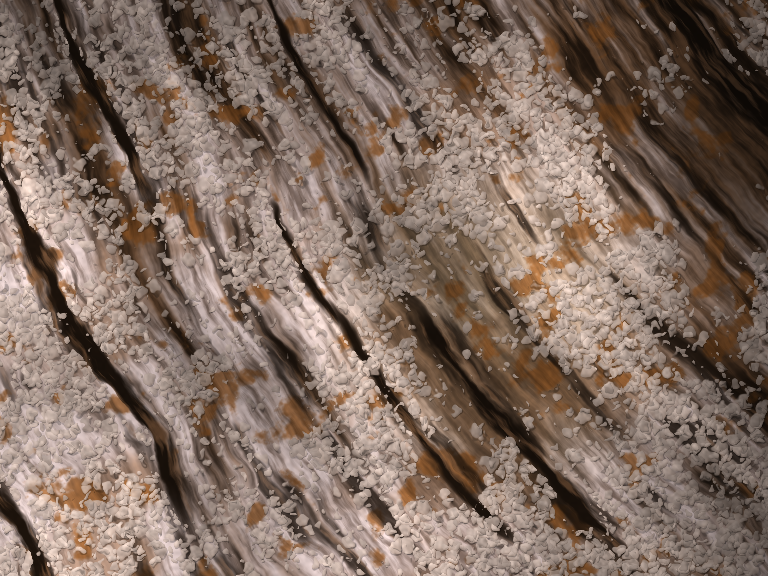
Write a Shadertoy shader that draws this texture.

```glsl
const vec3 DARK = vec3(0.12, 0.08, 0.05);
const vec3 BROWN = vec3(0.40, 0.28, 0.19);
const vec3 GREY = vec3(0.44, 0.37, 0.34);
const vec3 PINK_WHITE = vec3(0.76, 0.69, 0.68);
const vec3 TAN = vec3(0.62, 0.52, 0.41);
const vec3 RUST = vec3(0.46, 0.27, 0.11);
const vec3 SALT_SHADE = vec3(0.43, 0.36, 0.32);
const vec3 SALT_LIGHT = vec3(0.81, 0.74, 0.70);
const vec3 LIGHT = vec3(-0.30, 0.52, 0.80);

// Crack centre, half length, half width
const vec4 CRACKS[8] = vec4[8](
    vec4(0.14, 0.43, 0.42, 0.027), vec4(0.90, 0.24, 0.31, 0.020),
    vec4(0.73, 0.26, 0.28, 0.012), vec4(1.24, 0.92, 0.28, 0.065),
    vec4(0.15, 0.86, 0.26, 0.020), vec4(0.53, 0.87, 0.22, 0.008),
    vec4(0.03, 0.05, 0.18, 0.024), vec4(0.53, 0.54, 0.13, 0.008));

float hash(vec2 p) {
    vec3 h = fract(p.xyx * 0.1031);
    h += dot(h, h.yzx + 33.33);
    return fract((h.x + h.y) * h.z);
}

float noise(vec2 p) {
    vec2 i = floor(p), f = fract(p);
    f = f * f * (3.0 - 2.0 * f);
    return mix(mix(hash(i), hash(i + vec2(1, 0)), f.x),
               mix(hash(i + vec2(0, 1)), hash(i + vec2(1, 1)), f.x), f.y);
}

float fbm(vec2 p) {
    float sum = 0.0, amp = 0.5;
    for (int i = 0; i < 5; i++) {
        sum += amp * noise(p);
        p = mat2(1.62, 1.18, -1.18, 1.62) * p + 7.3;
        amp *= 0.5;
    }
    return sum;
}

// Same sum without rotation, so stretched fibres stay parallel
float fibre(vec2 q, vec2 scale) {
    float sum = 0.0, amp = 0.5;
    q = q * scale + 40.0;
    for (int i = 0; i < 4; i++) {
        sum += amp * noise(q);
        q = q * 2.03 + 11.7;
        amp *= 0.5;
    }
    return sum;
}

// Gently bent wood direction: x across the fibres, y along them
vec2 flow(vec2 p) {
    float bend = 0.3 * (p.x - 0.6) * (p.y - 0.5);
    return vec2(0.84 * p.x + 0.54 * p.y + bend, 0.54 * p.x - 0.84 * p.y);
}

float cracks(vec2 q) {
    float mask = 0.0;
    float ragged = fibre(q, vec2(60, 14));
    for (int i = 0; i < 8; i++) {
        vec4 c = CRACKS[i];
        vec2 d = q - flow(c.xy);
        float taper = sqrt(max(0.0, 1.0 - d.y * d.y / (c.z * c.z)));
        float width = c.w * taper * max(0.1, 3.6 * ragged - 0.75);
        float edge = 1.0 - smoothstep(0.3 * width, width + 0.006, abs(d.x));
        mask = max(mask, edge * smoothstep(0.0, 0.7, taper));
    }
    return mask;
}

// Rounded salt crystals: xy slope, z coverage, w random tone
vec4 grains(vec2 p, float size, float density) {
    p /= size;
    vec2 cell = floor(p), slope = vec2(0);
    float best = 0.0, tone = 0.0;
    for (int y = -1; y <= 1; y++)
    for (int x = -1; x <= 1; x++) {
        vec2 id = cell + vec2(x, y);
        float rnd = hash(id + 5.1);
        vec2 centre = id + vec2(hash(id + 17.3), hash(id + 61.7));
        float keep = smoothstep(rnd - 0.12, rnd + 0.12, density);
        float radius = max(0.01, mix(0.38, 0.70, hash(id + 91.9)) * keep);
        vec2 d = (p - centre) / radius;
        float height = radius * (1.0 - dot(d, d));
        if (height > best) {
            best = height;
            slope = d;
            tone = hash(id + 33.1);
        }
    }
    return vec4(slope, smoothstep(0.0, 0.24, best), tone);
}

void mainImage(out vec4 fragColor, in vec2 fragCoord) {
    vec2 p = fragCoord / iResolution.y;
    vec2 q = flow(p);
    q.x += 0.07 * (fbm(p * 4.0) - 0.5) + 0.008 * (fbm(p * 28.0) - 0.5);

    // Weathered wood under a streaked mineral film
    float broad = fibre(q, vec2(8, 1.8));
    float fine = fibre(q, vec2(42, 5));
    float hair = fibre(q, vec2(100, 15));
    float pale = 1.0 - smoothstep(0.1, 0.8, length(p - vec2(0.05, 0.2)));
    float bare = smoothstep(1.40, 1.95, p.x + 0.75 * p.y);
    float film = smoothstep(0.30, 0.54, 0.5 * (broad + fine) + 0.12 * pale - 0.08 * bare);
    vec3 wood = mix(DARK, BROWN, smoothstep(0.25, 0.58, 0.5 * (fine + hair)));
    vec3 coat = mix(GREY, PINK_WHITE, smoothstep(0.2, 0.68, hair + 0.15 * pale));
    vec3 col = mix(wood, coat, film);

    // Tan, brown and rust stains
    float stain = 1.0 - smoothstep(0.1, 0.4, length(p - vec2(0.87, 0.45)));
    col = mix(col, TAN * (0.75 + 0.5 * hair), 0.6 * stain);
    float warm = smoothstep(0.50, 0.70, fbm(p * 5.0 + 4.0));
    col = mix(col, BROWN * (0.6 + 0.8 * hair), 0.6 * warm);
    float rust = smoothstep(0.60, 0.72, fbm(p * 20.0 + 9.0) + 0.06 * warm);
    col = mix(col, RUST * (0.6 + 0.8 * hair), 0.75 * rust);

    // Cracks and narrow splits
    float split = 1.0 - smoothstep(0.22, 0.36, fibre(q + 3.0, vec2(26, 4)));
    float crack = cracks(q);
    vec3 pit = mix(DARK * 0.7, BROWN * 0.8, smoothstep(0.45, 0.72, hair));
    col = mix(col, pit, max(crack, 0.75 * split));

    // Soft crystal crust, coarse to fine, each with a faint cast shadow
    vec2 warp = vec2(noise(p * 95.0), noise(p * 95.0 + 31.0)) - 0.5;
    vec2 g = p + 0.012 * warp;
    float cluster = smoothstep(0.34, 0.66, 0.65 * fbm(p * 9.0 + 21.0) + 0.35 * broad);
    float density = 0.08 + 0.66 * cluster - 0.55 * crack - 0.22 * bare - 0.2 * rust;
    float size = 0.023;
    for (int i = 0; i < 3; i++) {
        vec2 at = g + float(i) * 3.7;
        float shadow = grains(at + LIGHT.xy * size * 0.35, size, density).z;
        vec4 grain = grains(at, size, density);
        float lit = clamp(0.72 + 0.42 * dot(grain.xy, LIGHT.xy) - 0.22 * dot(grain.xy, grain.xy), 0.0, 1.0);
        vec3 salt = mix(SALT_SHADE, SALT_LIGHT, lit) * (0.86 + 0.18 * grain.w);
        salt *= 0.92 + 0.16 * noise(p * 190.0);
        col *= 1.0 - 0.24 * shadow * (1.0 - grain.z);
        col = mix(col, salt, 0.80 * grain.z);
        size *= 0.66;
    }

    // Uneven lamp light, broad streaks and fine roughness
    col *= 0.94 + 0.12 * noise(p * 150.0);
    col *= 1.0 + 0.9 * (broad - 0.47) + 0.5 * (fbm(p * 3.0 + 2.0) - 0.48);
    col *= 1.0 + 0.22 * pale - 0.34 * smoothstep(0.45, 0.95, length(p - vec2(0.55, 0.5)));
    fragColor = vec4(clamp(col, 0.0, 1.0), 1.0);
}
```
